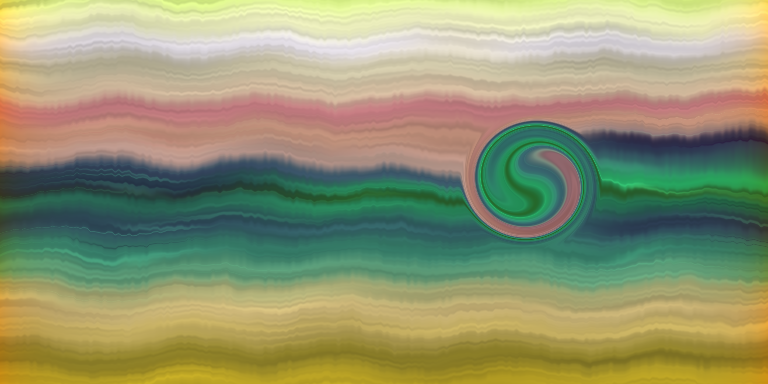
Give the GLSL for this background, as a WebGL 1 fragment shader.

```glsl
precision highp float;
uniform vec2 u_resolution;

#define VORTEX_CENTER vec2(1.383, 0.527)
#define VORTEX_STRETCH vec2(0.95, 1.0)
#define VORTEX_RADIUS 0.178
#define VORTEX_TWIST 6.6
#define WAVE_HEIGHT 0.011
#define WAVE_PERIOD 0.417
#define RAGGEDNESS 0.007
#define STREAK_CONTRAST 0.14
#define LINE_STRENGTH 0.22
#define EDGE_WIDTH 0.06

const vec3 LIME = vec3(0.82, 0.92, 0.50), CREAM = vec3(0.90, 0.91, 0.72);
const vec3 LAVENDER = vec3(0.90, 0.88, 0.91), BEIGE = vec3(0.81, 0.78, 0.66);
const vec3 ROSE = vec3(0.73, 0.46, 0.48), PEACH = vec3(0.74, 0.55, 0.47);
const vec3 MAUVE = vec3(0.70, 0.57, 0.53), SLATE = vec3(0.23, 0.34, 0.41);
const vec3 GREEN = vec3(0.15, 0.51, 0.34), MOSS = vec3(0.15, 0.35, 0.16);
const vec3 DEEP_TEAL = vec3(0.19, 0.36, 0.38), TEAL = vec3(0.21, 0.49, 0.41);
const vec3 SEA = vec3(0.36, 0.60, 0.46), SAND = vec3(0.75, 0.67, 0.44);
const vec3 OLIVE = vec3(0.53, 0.48, 0.15), GOLD = vec3(0.72, 0.63, 0.14);
const vec3 INDIGO = vec3(0.15, 0.13, 0.27);

float hash(vec2 p) {
  vec3 q = fract(vec3(p.xyx) * 0.1031);
  q += dot(q, q.yzx + 33.33);
  return fract((q.x + q.y) * q.z);
}

float noise(vec2 p) {
  vec2 i = floor(p), f = fract(p);
  f = f * f * (3.0 - 2.0 * f);
  return mix(mix(hash(i), hash(i + vec2(1, 0)), f.x),
             mix(hash(i + vec2(0, 1)), hash(i + vec2(1, 1)), f.x), f.y);
}

float bell(float x, float center, float width) {
  float t = (x - center) / width;
  return exp(-t * t);
}

// Rotation is still at the rim and levels off toward the core.
vec2 swirl(vec2 p) {
  vec2 q = (p - VORTEX_CENTER) * VORTEX_STRETCH;
  float t = max(0.0, 1.0 - length(q) / VORTEX_RADIUS);
  float angle = VORTEX_TWIST * t * t / (t * t + 0.1);
  float c = cos(angle), s = sin(angle);
  return VORTEX_CENTER + mat2(c, -s, s, c) * q / VORTEX_STRETCH;
}

// Extends the gradient to a new colour; alpha keeps the last position.
void stop(inout vec4 ramp, float depth, float at, vec3 color) {
  ramp.rgb = mix(ramp.rgb, color, smoothstep(ramp.a, at, depth));
  ramp.a = at;
}

vec3 strata(float d) {
  vec4 ramp = vec4(LIME, -0.02);
  stop(ramp, d, 0.06, CREAM);      stop(ramp, d, 0.12, LAVENDER);
  stop(ramp, d, 0.18, BEIGE);      stop(ramp, d, 0.24, mix(BEIGE, PEACH, 0.35));
  stop(ramp, d, 0.29, ROSE);       stop(ramp, d, 0.35, PEACH);
  stop(ramp, d, 0.41, MAUVE);      stop(ramp, d, 0.45, SLATE);
  stop(ramp, d, 0.485, GREEN);     stop(ramp, d, 0.508, MOSS);
  stop(ramp, d, 0.53, GREEN);      stop(ramp, d, 0.595, DEEP_TEAL);
  stop(ramp, d, 0.65, TEAL);       stop(ramp, d, 0.71, SEA);
  stop(ramp, d, 0.76, mix(SEA, SAND, 0.75));
  stop(ramp, d, 0.81, SAND);       stop(ramp, d, 0.86, mix(SAND, GOLD, 0.25));
  stop(ramp, d, 0.93, OLIVE);      stop(ramp, d, 1.0, GOLD);
  return ramp.rgb;
}

void main() {
  vec2 uv = gl_FragCoord.xy / u_resolution;
  vec2 p = uv * vec2(2.0, 1.0);
  float reach = length((p - VORTEX_CENTER) * VORTEX_STRETCH);
  float calm = smoothstep(0.10, 0.22, reach);
  p = swirl(p);

  // Broad waves, ragged grain and the raised right-hand layers
  float d = 1.0 - p.y;
  float phase = 6.2832 * (p.x - 0.286) / WAVE_PERIOD;
  float wave = cos(phase + 3.2 * smoothstep(0.3, 0.8, d));
  wave += 2.0 * noise(vec2(p.x * 6.0, d * 4.0)) - 1.0;
  d += WAVE_HEIGHT * wave * mix(0.3, 1.0, calm);
  float grain = noise(vec2(p.x * 110.0, d * 22.0)) - 0.5;
  grain += 1.4 * (noise(vec2(p.x * 24.0, d * 12.0)) - 0.5);
  d += RAGGEDNESS * grain * calm;
  d += 0.065 * smoothstep(1.27, 1.48, p.x) * bell(d, 0.37, 0.075);
  d -= 0.03 * bell(p.x, 1.17, 0.14) * bell(d, 0.42, 0.07);

  // Layers, dusky patches above and dark pools at both sides
  vec3 color = strata(d);
  float dusk = 0.5 + 0.5 * cos(4.488 * (p.x - 0.29));
  color *= 1.0 - 0.15 * dusk * bell(d, 0.15, 0.06);
  color = mix(color, BEIGE, 0.6 * bell(p.x, 1.2, 0.13) * bell(d, 0.12, 0.05));
  color *= 1.0 + 0.08 * bell(p.x, 0.65, 0.25) * bell(d, 0.82, 0.06);
  float left = 1.0 - smoothstep(0.45, 0.95, p.x);
  float right = smoothstep(1.42, 1.66, p.x);
  float pool = left * bell(d, 0.488, 0.042) + right * bell(d, 0.435, 0.03);
  pool += (0.5 * left + 0.75 * right) * bell(d, 0.58, 0.04);
  color = mix(color, INDIGO, 0.78 * min(pool, 1.0));
  color += vec3(0.0, 0.16, 0.04) * right * bell(d, 0.48, 0.018);

  // Soft streaks and thin bright or dark lines along the flow
  float streak = noise(vec2(p.x * 2.5, d * 60.0)) - 0.5;
  streak += 0.8 * (noise(vec2(p.x * 4.0, d * 150.0)) - 0.5);
  color *= 1.0 + STREAK_CONTRAST * streak;
  float lines = bell(noise(vec2(p.x * 1.5, d * 75.0 + 9.0)), 0.5, 0.08);
  float tone = noise(vec2(p.x * 3.0, d * 30.0)) - 0.4;
  float sides = 0.35 + 0.65 * max(left, right);
  color += LINE_STRENGTH * lines * bell(d, 0.53, 0.18) * sides * tone * vec3(0.5, 1.5, 0.9);

  // Plum outer arm, green core and warm side borders
  float inside = 1.0 - smoothstep(0.12, 0.17, reach);
  float redness = smoothstep(0.0, 0.12, color.r - color.g);
  color *= mix(vec3(1.0), vec3(0.80, 0.70, 0.80), inside * redness);
  color *= mix(vec3(1.0), vec3(0.95, 1.15, 1.05), inside * (1.0 - redness));
  float edge = exp(-2.0 * min(uv.x, 1.0 - uv.x) / EDGE_WIDTH);
  color = mix(color, color * vec3(1.08, 0.90, 0.55) + vec3(0.04, 0.01, 0.0), edge);
  gl_FragColor = vec4(clamp(color, 0.0, 1.0), 1.0);
}
```
